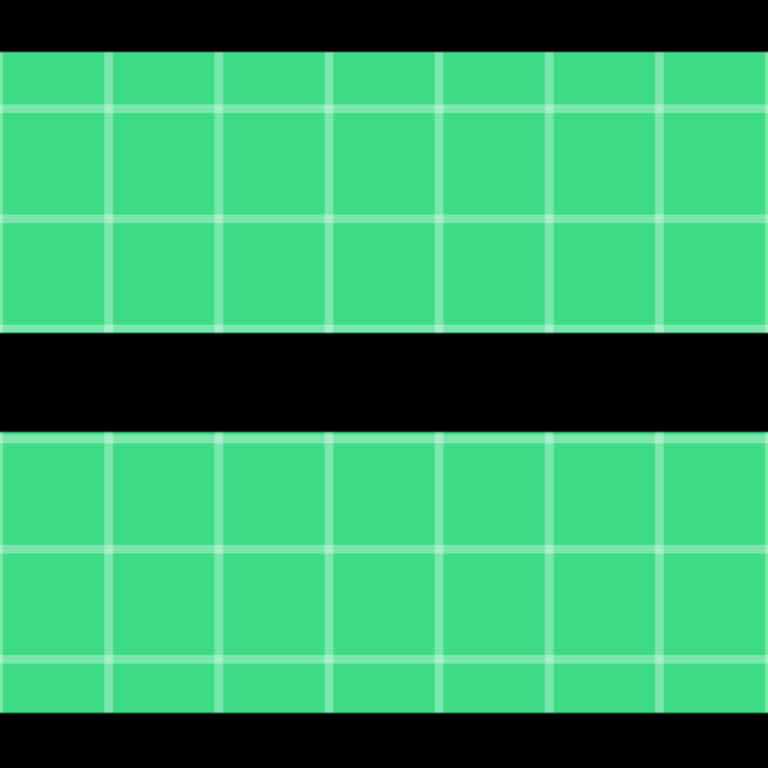
Write a WebGL 1 fragment shader that draws this pattern.

```glsl
precision highp float;

uniform vec2 u_resolution;

const vec3 GREEN = vec3(0.24, 0.86, 0.52);
const vec3 BLACK = vec3(0.0);
const vec3 WHITE = vec3(1.0);

const float GRID_PITCH = 0.1434;
const float LINE_WIDTH = 0.0114;
const float LINE_OPACITY = 0.32;
const float LINE_SOFTNESS = 0.0015;

const float BAND_PITCH = 0.4948;
const float BAND_HEIGHT = 0.3659;
const float BAND_CENTER = 0.2546;
const float BAND_SOFTNESS = 0.002;

// Distance to the nearest of evenly spaced centers.
float repeatDistance(float position, float center, float pitch) {
  return abs(fract((position - center) / pitch + 0.5) - 0.5) * pitch;
}

// Coverage of repeated stripes with softened edges.
float stripes(float position, float center, float pitch, float width, float softness) {
  float edge = repeatDistance(position, center, pitch) - 0.5 * width;
  return 1.0 - smoothstep(-softness, softness, edge);
}

// Translucent white rule laid over a base color.
vec3 addRule(vec3 base, float coverage, float opacity) {
  return mix(base, WHITE, coverage * opacity);
}

void main() {
  vec2 uv = gl_FragCoord.xy / u_resolution;
  float pixel = 1.0 / min(u_resolution.x, u_resolution.y);
  float lineSoftness = max(LINE_SOFTNESS, 0.75 * pixel);
  float bandSoftness = max(BAND_SOFTNESS, 0.75 * pixel);

  // Grid rules straddle the canvas center; crossings build up brightness.
  float firstRule = 0.5 + 0.5 * GRID_PITCH;
  float columns = stripes(uv.x, firstRule, GRID_PITCH, LINE_WIDTH, lineSoftness);
  float rows = stripes(uv.y, firstRule, GRID_PITCH, LINE_WIDTH, lineSoftness);
  vec3 grid = addRule(addRule(GREEN, columns, LINE_OPACITY), rows, LINE_OPACITY);

  // Black gaps between the horizontal bands.
  float band = stripes(uv.y, BAND_CENTER, BAND_PITCH, BAND_HEIGHT, bandSoftness);
  gl_FragColor = vec4(mix(BLACK, grid, band), 1.0);
}
```
